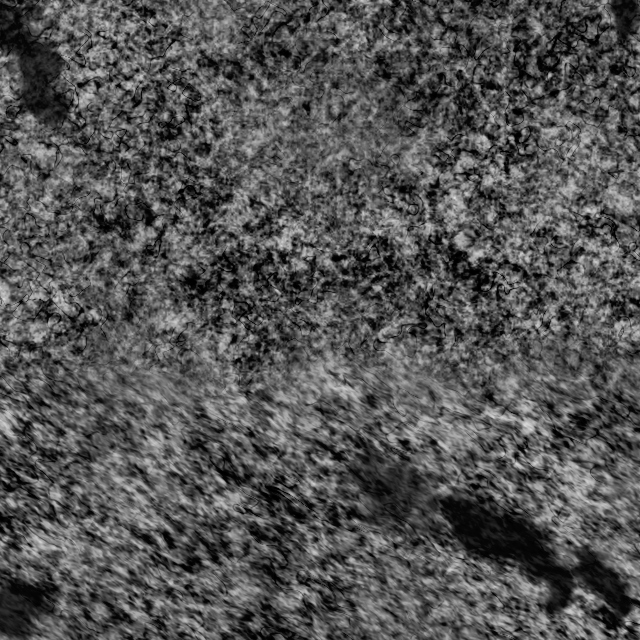
Give the GLSL for this texture, as a WebGL 1 fragment shader.

```glsl
precision highp float;
// Weathered dark rock: fine cracked grain, slanted streaks below and sooty hollows.

uniform vec2 u_resolution;

float hash(vec2 p) {
  vec3 q = fract(vec3(p.xyx) * 0.1031);
  q += dot(q, q.yzx + 33.33);
  return fract((q.x + q.y) * q.z);
}

// Value noise, centred on zero
float noise(vec2 p) {
  vec2 cell = floor(p), f = fract(p);
  f = f * f * (3.0 - 2.0 * f);
  float low = mix(hash(cell), hash(cell + vec2(1.0, 0.0)), f.x);
  float high = mix(hash(cell + vec2(0.0, 1.0)), hash(cell + vec2(1.0, 1.0)), f.x);
  return mix(low, high, f.y) - 0.5;
}

mat2 rotation(float angle) {
  float c = cos(angle), s = sin(angle);
  return mat2(c, -s, s, c);
}

// Broad, cloudy variation
float cloud(vec2 p) {
  float sum = 0.0, weight = 0.55;
  for (int i = 0; i < 4; i++) {
    sum += weight * noise(p);
    p = rotation(0.65) * p * 2.1 + 17.3;
    weight *= 0.6;
  }
  return sum;
}

// Mineral grain, from small clumps down to single specks
float grain(vec2 p) {
  float clumps = 0.24 * noise(p * 42.0);
  float grains = 0.40 * noise(rotation(0.7) * p * 95.0 + 31.0);
  float chips = 0.43 * noise(rotation(1.3) * p * 190.0 + 57.0);
  float specks = 0.28 * noise(rotation(2.1) * p * 370.0 + 83.0);
  return clumps + grains + chips + specks;
}

// Thin dark crevices along the zero line of a warped noise
float cracks(vec2 p) {
  vec2 warp = vec2(noise(p * 60.0 + 5.0), noise(p * 60.0 + 45.0));
  float ridge = abs(noise(p * 72.0 + warp * 1.3 + 11.0));
  float broken = smoothstep(-0.25, 0.2, noise(p * 28.0 + 71.0));
  return broken * (1.0 - smoothstep(0.01, 0.13, ridge));
}

// Soft stroke from a to b
float smudge(vec2 p, vec2 a, vec2 b, float radius) {
  vec2 along = b - a;
  float t = clamp(dot(p - a, along) / dot(along, along), 0.0, 1.0);
  return 1.0 - smoothstep(radius * 0.45, radius * 1.35, length(p - a - along * t));
}

void main() {
  vec2 p = gl_FragCoord.xy / u_resolution.y;
  vec2 drift = vec2(cloud(p * 13.0 + 3.0), cloud(p * 13.0 + 60.0));
  vec2 ragged = p + drift * 0.085;

  // Blocky grain above, grain drawn out along a falling slant below
  float slanted = 1.0 - smoothstep(0.38, 0.49, ragged.y + 0.04 * noise(p * 5.0));
  vec2 blocky = rotation(-0.6) * (p + drift * 0.012) * vec2(0.95, 1.0);
  vec2 drawn = rotation(-0.58) * (p + drift * 0.012) * vec2(0.52, 1.12) + 7.0;
  float texture = mix(grain(blocky), grain(drawn), slanted);
  float crevice = mix(cracks(blocky), 0.75 * cracks(drawn), slanted);

  // Uneven contrast: hazy patches between crisp ones
  float crisp = clamp(1.0 + 0.9 * cloud(p * 5.0 + 91.0), 0.65, 1.3);
  float tone = 0.365 + 0.26 * cloud(p * 4.5 + 23.0) + 0.16 * cloud(p * 16.0 + 40.0);
  tone += crisp * (texture - 0.24 * crevice);

  // Pale band across the middle and on the right
  tone += 0.10 * smudge(ragged, vec2(0.26, 0.42), vec2(0.32, 0.38), 0.09);
  tone += 0.10 * smudge(ragged, vec2(0.50, 0.37), vec2(0.74, 0.36), 0.10);
  tone += 0.06 * smudge(ragged, vec2(0.82, 0.78), vec2(0.96, 0.70), 0.11);

  // Sooty hollows in the corners and at the lower right
  float soot = 0.75 * smudge(ragged, vec2(0.60, 0.23), vec2(0.65, 0.22), 0.045);
  soot = max(soot, smudge(ragged, vec2(0.72, 0.19), vec2(0.84, 0.15), 0.035));
  soot = max(soot, smudge(ragged, vec2(0.84, 0.15), vec2(0.86, 0.08), 0.035));
  soot = max(soot, smudge(ragged, vec2(0.92, 0.10), vec2(0.99, 0.04), 0.032));
  soot = max(soot, 0.85 * smudge(ragged, vec2(0.03, 0.98), vec2(0.09, 0.82), 0.027));
  soot = max(soot, 0.85 * smudge(ragged, vec2(0.0, 0.03), vec2(0.06, 0.05), 0.035));
  soot = max(soot, 0.85 * smudge(ragged, vec2(0.97, 0.99), vec2(1.0, 0.97), 0.03));
  tone = tone * (1.0 - 0.72 * soot) - 0.05 * soot;

  // Scattered bright flecks
  float fleck = smoothstep(0.33, 0.44, noise(blocky * 75.0 + 120.0));
  tone += 0.14 * fleck * (1.0 - soot);

  // Rounded ends keep blacks deep and highlights below white
  tone = max(tone, 0.025 + 0.15 * tone);
  tone = min(tone, 0.62 + 0.6 * (tone - 0.62));
  gl_FragColor = vec4(vec3(clamp(tone, 0.0, 1.0)), 1.0);
}
```
